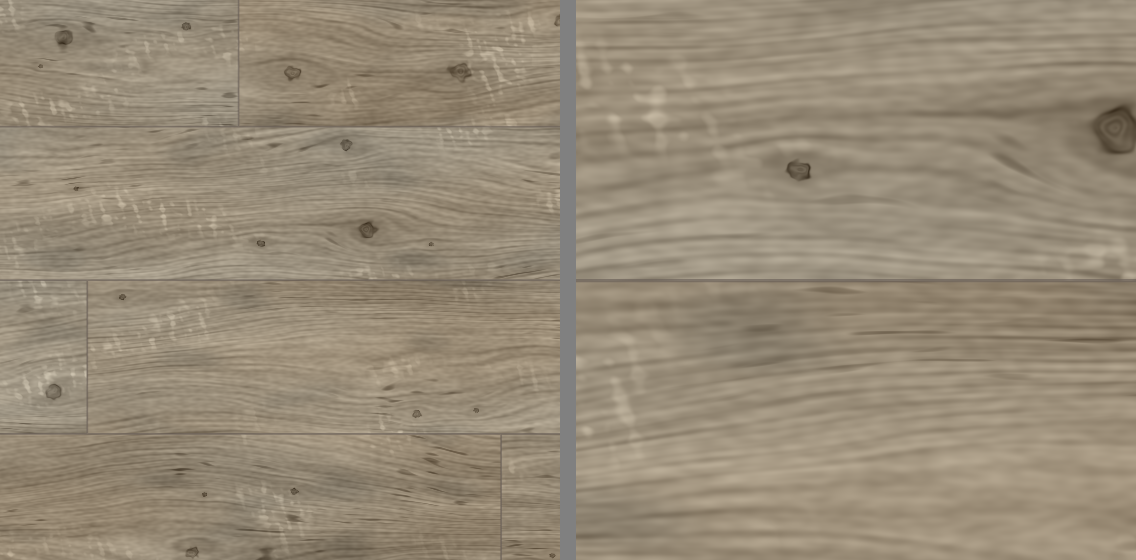
Left: the whole. Right: its middle third, enlarged.
Write a WebGL 1 fragment shader that draws this texture.

```glsl
precision highp float;
// Weathered wood planks: four staggered courses with thin seams.
// Growth rings are contours of a warped height that bends around knots;
// layered gradient noise adds fibres, cracks, grey stains and pale scrapes.

uniform vec2 u_resolution;

const float ROW_HEIGHT = 0.2743;
const float ROW_BASE = 0.2253;       // height of the lowest seam
const float PLANK_LENGTH = 1.748;
const float FIRST_JOINT = 0.156;
const float JOINT_STEP = -0.739;     // joint shift from row to row
const float SEAM_HALF_WIDTH = 0.0007;
const vec2 KNOT_CELL = vec2(0.22, ROW_HEIGHT * 0.5);
const float KNOT_CHANCE = 0.45;
const float KNOT_MIN = 0.0035;
const float KNOT_MAX = 0.020;
const float RING_DENSITY = 92.0;
const vec3 BROWN = vec3(0.590, 0.532, 0.446);
const vec3 GREY = vec3(0.565, 0.530, 0.465);
const vec3 SEAM_COLOR = vec3(0.41, 0.37, 0.34);

float hash(vec2 p) {
  vec3 q = fract(p.xyx * 0.1031);
  q += dot(q, q.yzx + 33.33);
  return fract((q.x + q.y) * q.z);
}

float corner(vec2 cell, vec2 offset) {
  float angle = 6.2832 * hash(cell);
  return dot(vec2(cos(angle), sin(angle)), offset);
}

// Gradient noise, roughly -0.7 to 0.7
float noise(vec2 p) {
  vec2 i = floor(p), f = p - i;
  vec2 u = f * f * f * (f * (f * 6.0 - 15.0) + 10.0);
  vec2 e = vec2(1.0, 0.0);
  return mix(mix(corner(i, f), corner(i + e, f - e), u.x),
             mix(corner(i + e.yx, f - e.yx), corner(i + 1.0, f - 1.0), u.x), u.y);
}

// Returns x: grain displacement, y: darkness of the knots near q
vec2 knots(vec2 q, float seed) {
  vec2 sum = vec2(0.0);
  float column = floor(q.x / KNOT_CELL.x);
  for (int i = -1; i <= 1; i++) {
    for (int lane = 0; lane < 2; lane++) {
      vec2 cell = vec2(column + float(i), float(lane));
      vec2 key = cell + seed * 91.0;
      if (hash(key + 5.3) > KNOT_CHANCE) continue;
      vec2 jitter = 0.15 + 0.7 * vec2(hash(key + 11.7), hash(key + 23.1));
      vec2 d = q - (cell + jitter) * KNOT_CELL;
      float size = hash(key + 37.9);
      size *= size;
      float radius = mix(KNOT_MIN, KNOT_MAX, size);
      vec2 e = d / radius;
      vec2 spread = e / vec2(5.0, 2.6);
      float halo = exp(-dot(spread, spread));
      sum.x -= 0.85 * d.y * halo;
      float dist = length(e * vec2(0.85, 1.0)) + 0.55 * noise(e * 1.2 + key);
      float body = 1.0 - smoothstep(0.6, 1.15, dist);
      float rim = (dist - 0.85) / 0.2;
      rim = exp(-rim * rim) * (0.6 + 0.9 * noise(e * 0.9 + key + 7.0));
      float rings = 0.5 + 0.5 * sin(dist * 15.0 + e.x);
      sum.y += body * (0.03 + 0.05 * rings + 0.08 * (1.0 - size));
      sum.y += 0.19 * rim + 0.035 * halo;
    }
  }
  return sum;
}

// Thin dark growth lines, each fading in and out along its length
float growthRings(float height, float x) {
  float phase = height * RING_DENSITY;
  float line = 0.5 - 0.5 * cos(6.2832 * phase);
  float id = floor(phase);
  float strength = 0.35 + 0.65 * hash(vec2(id, 3.0));
  strength *= 0.75 + 0.8 * noise(vec2(x * 5.0, id * 7.31));
  return line * line * line * strength;
}

// Pale rubbed marks running across the grain, gathered in patches
float scrapes(vec2 g) {
  float patches = smoothstep(0.08, 0.42, noise(g * vec2(5.0, 9.0) + 40.0));
  float strokes = noise(vec2(g.x * 85.0 + g.y * 22.0, g.y * 24.0));
  float flecks = noise(g * vec2(45.0, 130.0) + 9.0);
  return patches * smoothstep(0.05, 0.5, strokes + 0.6 * flecks);
}

void main() {
  vec2 p = gl_FragCoord.xy / u_resolution;
  float pixel = 1.0 / min(u_resolution.x, u_resolution.y);

  // Plank layout and local coordinates
  float row = floor((p.y - ROW_BASE) / ROW_HEIGHT);
  float along = p.x - FIRST_JOINT - JOINT_STEP * row;
  float plank = floor(along / PLANK_LENGTH);
  vec2 q = vec2(along - plank * PLANK_LENGTH, p.y - ROW_BASE - row * ROW_HEIGHT);
  float seed = hash(vec2(row + 13.0, plank + 29.0));
  vec2 g = q + seed * vec2(37.0, 17.0);

  // Grain height, bent by slow waves and knots
  vec2 knot = knots(q, seed);
  float height = g.y + knot.x + 0.085 * noise(g * vec2(1.7, 6.0))
               + 0.005 * noise(g * vec2(9.0, 22.0));

  // Tone from broad clouds down to fine fibres
  float tone = 0.035 * (hash(vec2(seed * 57.0, 2.0)) - 0.5);
  tone += 0.10 * noise(g * vec2(1.8, 9.0) + 3.0);
  tone += 0.08 * noise(vec2(g.x * 2.2, height * 38.0));
  tone += 0.085 * noise(vec2(g.x * 13.0, height * 210.0));
  tone += 0.055 * noise(g * vec2(70.0, 190.0));
  float ringFade = 0.75 + 0.7 * noise(g * vec2(2.5, 10.0) + 70.0);
  tone += 0.022 - 0.11 * ringFade * growthRings(height, g.x);

  // Wear: cracks, stains and scrapes
  float crackZone = smoothstep(-0.05, 0.4, noise(g * vec2(3.5, 11.0) + 17.0));
  float crack = smoothstep(0.26, 0.5, noise(vec2(g.x * 20.0, height * 150.0) + 31.0));
  float stain = smoothstep(0.12, 0.5, noise(g * vec2(6.0, 14.0) + 55.0));
  tone += 0.12 * scrapes(g) - 0.17 * crackZone * crack - 0.05 * stain - knot.y;

  float greyness = hash(vec2(seed * 83.0, 6.0)) * 0.6 + 0.2
                 + 0.9 * noise(g * vec2(2.0, 7.0) + 90.0) + 0.4 * stain;
  vec3 color = mix(BROWN, GREY, clamp(greyness, 0.0, 1.0)) + tone * vec3(1.0, 1.0, 0.96);

  // Seams between rows and at plank ends
  vec2 edge = min(q, vec2(PLANK_LENGTH, ROW_HEIGHT) - q);
  float seam = 1.0 - smoothstep(0.0, pixel, min(edge.x, edge.y) - SEAM_HALF_WIDTH);
  color = mix(color, SEAM_COLOR, 0.65 * seam);

  gl_FragColor = vec4(clamp(color, 0.0, 1.0), 1.0);
}
```
